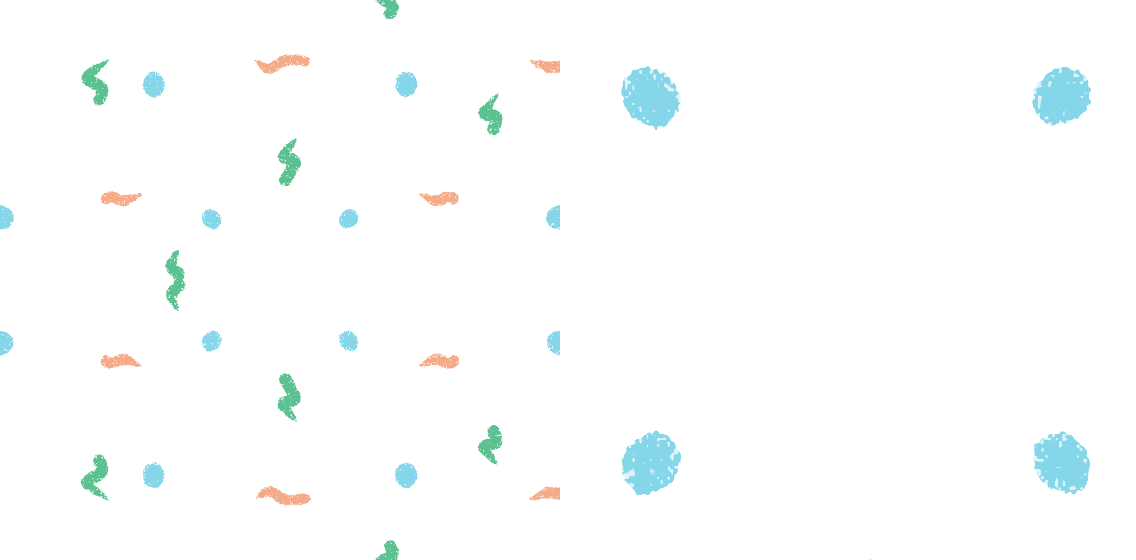
Left: the whole. Right: its middle third, enlarged.
This pattern is drawn by a WebGL 1 fragment shader. Its source:

```glsl
precision highp float;
// Sparse crayon confetti on white: blue dots, orange waves and green zigzags.
// The canvas is folded top to bottom (dots and short waves also left to right);
// strokes are tapered splines, and unfolded noise wears each mark differently.

uniform vec2 u_resolution;

#define SPAN 768.0        // design units across the canvas
#define STEPS 16          // samples per spline leg
#define ROUGHNESS 1.8     // raggedness of the outlines
#define GRAIN_SCALE 0.62  // frequency of the crayon grain
#define WEAR 0.72         // paper showing through a fleck
#define PAPER vec3(1.0)
#define BLUE vec3(0.52, 0.84, 0.915)
#define GREEN vec3(0.36, 0.755, 0.565)
#define ORANGE vec3(0.96, 0.665, 0.535)

float hash(vec2 p) {
  p = fract(p * vec2(0.1031, 0.1137));
  p += dot(p, p.yx + 33.33);
  return fract((p.x + p.y) * p.x * 17.31);
}

float noise(vec2 p) {
  vec2 i = floor(p), f = fract(p);
  f = f * f * (3.0 - 2.0 * f);
  return mix(mix(hash(i), hash(i + vec2(1.0, 0.0)), f.x),
             mix(hash(i + vec2(0.0, 1.0)), hash(i + 1.0), f.x), f.y);
}

// Distance to an ellipse whose second radius lies along axis
float dot2d(vec2 p, vec2 center, vec2 radii, vec2 axis) {
  p -= center;
  vec2 q = vec2(p.x * axis.y - p.y * axis.x, dot(p, axis));
  return (length(q / radii) - 1.0) * min(radii.x, radii.y);
}

// One Catmull-Rom leg from a to b, swept by a disc that may grow from a point
float leg(vec2 p, vec2 before, vec2 a, vec2 b, vec2 after, float radius, float taper) {
  float d = SPAN;
  for (int i = 0; i <= STEPS; i++) {
    float t = float(i) / float(STEPS);
    vec2 c = a + 0.5 * t * (b - before
           + t * (2.0 * before - 5.0 * a + 4.0 * b - after
           + t * (3.0 * (a - b) + after - before)));
    d = min(d, length(p - c) - radius * mix(1.0, pow(t, 0.8), taper));
  }
  return d;
}

// Brush stroke through four points, starting at a sharp tip
float stroke(vec2 p, vec2 tip, vec2 a, vec2 b, vec2 end, float radius) {
  float d = leg(p, tip, tip, a, b, radius, 1.0);
  d = min(d, leg(p, tip, a, b, end, radius, 0.0));
  return min(d, leg(p, a, b, end, end, radius, 0.0));
}

// Crayon fill: ragged outline and pale flecks, thicker towards the edge
vec3 crayon(vec3 base, vec3 ink, float d, vec2 p, float aa) {
  float ragged = (noise(p * 0.55 + 71.0) - 0.5) * ROUGHNESS
               + (noise(p * 0.14 + 19.0) - 0.5) * ROUGHNESS;
  float cover = 1.0 - smoothstep(-aa, aa, d + ragged);
  float edge = smoothstep(-8.0, 0.0, d);
  float patchy = noise(p * 0.09 + 43.0) - 0.5;
  float cut = 0.84 - 0.2 * edge - 0.16 * patchy;
  float fleck = smoothstep(cut, cut + 0.16, noise(p * GRAIN_SCALE));
  return mix(base, ink, cover * (1.0 - WEAR * fleck));
}

void main() {
  vec2 p = gl_FragCoord.xy / u_resolution * SPAN;
  float aa = 0.6 * SPAN / min(u_resolution.x, u_resolution.y);

  // Distances from the nearest edges give the mirrored layouts
  vec2 quad = 0.5 * SPAN - abs(p - 0.5 * SPAN);
  vec2 band = vec2(p.x, quad.y);

  // Dots, mirrored both ways
  vec2 up = vec2(0.0, 1.0);
  float dots = dot2d(quad, vec2(211.0, 116.0), vec2(14.7, 17.3), up);
  dots = min(dots, dot2d(quad, vec2(290.0, 300.0), vec2(12.0, 14.6), vec2(0.6, 0.8)));
  dots = min(dots, dot2d(quad, vec2(0.0, 298.0), vec2(18.5, 16.7), up));

  // Waves: the short one mirrored both ways, the long ones top to bottom
  float waves = stroke(quad, vec2(194.0, 266.0), vec2(170.0, 275.0),
                       vec2(154.0, 270.5), vec2(146.0, 272.5), 7.6);
  waves = min(waves, stroke(band, vec2(350.0, 83.0), vec2(369.0, 94.5),
                            vec2(391.0, 83.0), vec2(418.0, 84.0), 7.3));
  waves = min(waves, stroke(band, vec2(726.0, 83.0), vec2(752.0, 92.0),
                            vec2(766.0, 91.0), vec2(790.0, 90.0), 8.0));

  // Zigzags, mirrored top to bottom
  float zigs = stroke(band, vec2(149.0, 82.0), vec2(120.0, 106.0),
                      vec2(139.0, 120.0), vec2(137.0, 136.0), 8.3);
  zigs = min(zigs, stroke(band, vec2(407.0, 189.0), vec2(389.0, 214.0),
                          vec2(404.0, 222.0), vec2(391.0, 247.0), 8.5));
  zigs = min(zigs, stroke(band, vec2(683.0, 129.0), vec2(665.0, 154.0),
                          vec2(680.0, 161.0), vec2(677.0, 177.0), 8.4));
  zigs = min(zigs, stroke(band, vec2(244.0, 343.0), vec2(235.0, 364.0),
                          vec2(245.0, 376.0), vec2(245.0, 379.0), 7.8));
  zigs = min(zigs, stroke(band, vec2(500.0, -14.0), vec2(524.0, -2.0),
                          vec2(538.0, 8.0), vec2(535.0, 18.5), 8.3));

  vec3 color = crayon(PAPER, BLUE, dots, p, aa);
  color = crayon(color, ORANGE, waves, p, aa);
  color = crayon(color, GREEN, zigs, p, aa);
  gl_FragColor = vec4(color, 1.0);
}
```
